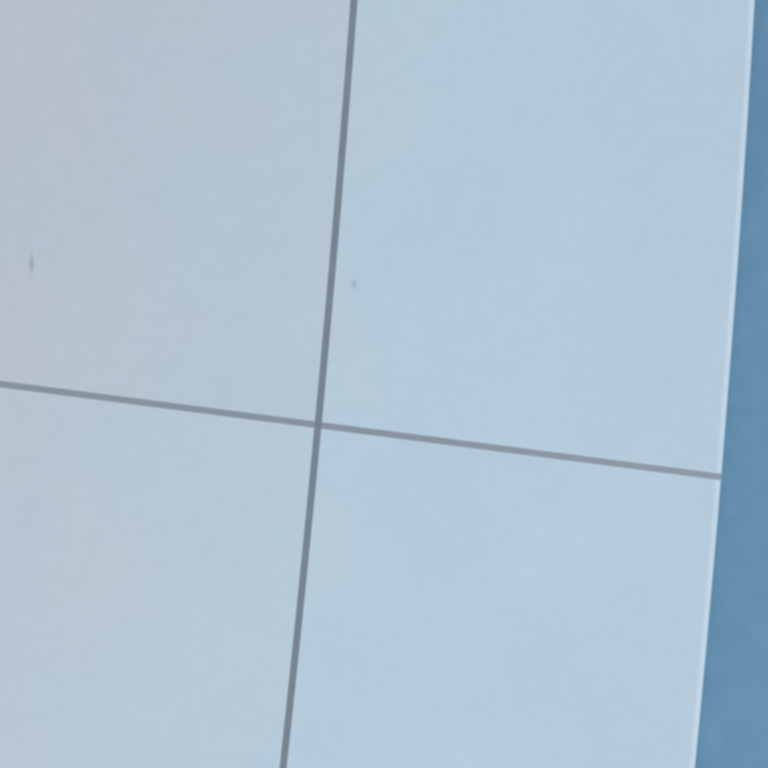
Write a Shadertoy shader that draws this texture.

```glsl
const vec3 COOL_TILE = vec3(0.705, 0.790, 0.852);
const vec3 WARM_TILE = vec3(0.722, 0.760, 0.805);
const vec3 GROUT = vec3(0.455, 0.500, 0.545);
const vec3 BORDER = vec3(0.400, 0.560, 0.680);

float hash(vec2 p) {
    vec3 q = fract(vec3(p.xyx) * 0.1031);
    q += dot(q, q.yzx + 33.33);
    return fract((q.x + q.y) * q.z);
}

float noise(vec2 p) {
    vec2 cell = floor(p), f = fract(p);
    f = f * f * (3.0 - 2.0 * f);
    return mix(mix(hash(cell), hash(cell + vec2(1, 0)), f.x),
               mix(hash(cell + vec2(0, 1)), hash(cell + vec2(1, 1)), f.x), f.y);
}

// Layered noise, centred on zero
float fbm(vec2 p) {
    float sum = 0.0, amplitude = 0.5;
    for (int i = 0; i < 4; i++) {
        sum += amplitude * (noise(p) - 0.5);
        p = p * 2.03 + 17.0;
        amplitude *= 0.5;
    }
    return sum;
}

// Gently bowed upright line: x position at height y
float bowedLine(float y, float base, float slope, float bow) {
    return base + y * (slope - bow * y);
}

// Soft line coverage from a signed distance
float lineMask(float d, float halfWidth, float blur) {
    return 1.0 - smoothstep(halfWidth - blur, halfWidth + blur, abs(d));
}

// Faint elongated blemish
float speck(vec2 p, vec2 center, vec2 radius) {
    vec2 q = (p - center) / radius;
    return exp(-dot(q, q));
}

void mainImage(out vec4 fragColor, in vec2 fragCoord) {
    vec2 p = fragCoord / iResolution.xy;
    float pixel = 1.0 / min(iResolution.x, iResolution.y);
    float blur = max(0.0024, pixel);

    // Tile coordinates between the bowed upright joints
    float jointX = bowedLine(p.y, 0.3685, 0.110, 0.0175);
    float edgeX = bowedLine(p.y, 0.905, 0.098, 0.020);
    float tileWidth = edgeX - jointX;
    float column = (p.x - jointX) / tileWidth;
    float row = p.y - (0.5 - 0.129 * p.x);
    vec2 tileId = floor(vec2(column, row));

    // Glazed surface: warm cast toward the left, cloudy wear, fine grain
    float clouds = fbm(p * 7.0 + tileId * 9.0);
    float grain = fbm(p * 75.0);
    float warmth = 0.85 - 1.5 * p.x + 0.35 * (p.y - 0.5) + 0.7 * clouds;
    warmth = clamp(warmth - 0.12 * step(0.0, column), 0.0, 1.0);
    vec3 color = mix(COOL_TILE, WARM_TILE, warmth);
    color += 0.016 * (0.5 - p.y) + 0.022 * clouds + 0.018 * grain;
    color += 0.008 * (hash(tileId + 5.0) - 0.5);
    color -= 0.10 * speck(p, vec2(0.041, 0.657), vec2(0.003, 0.011));
    color -= 0.09 * speck(p, vec2(0.461, 0.630), vec2(0.004, 0.005));

    // Grout joints, repeated by column
    float uprightDist = (column - round(column)) * tileWidth;
    float upright = lineMask(uprightDist, 0.0045, blur) * step(column, 0.5);
    float level = lineMask(row, 0.0042, blur);
    vec3 levelGrout = GROUT + 0.055 + 0.03 * smoothstep(0.4, 0.9, p.x);
    color = mix(color, levelGrout, 0.92 * level);
    color = mix(color, GROUT + 0.03 * grain, 0.95 * upright);

    // Pale rim and blue border beyond the tiled area
    float edgeDist = p.x - edgeX;
    color += 0.045 * lineMask(edgeDist + 0.004, 0.003, 0.003) * (1.0 - level);
    vec3 border = BORDER + 0.035 * fbm(p * 28.0) + 0.02 * grain;
    border += 0.03 * (0.4 - p.y) * vec3(0.6, 0.9, 1.0);
    border -= 0.025 * exp(-max(edgeDist, 0.0) * 90.0);
    color = mix(color, border, smoothstep(-blur, blur, edgeDist));

    fragColor = vec4(clamp(color, 0.0, 1.0), 1.0);
}
```
